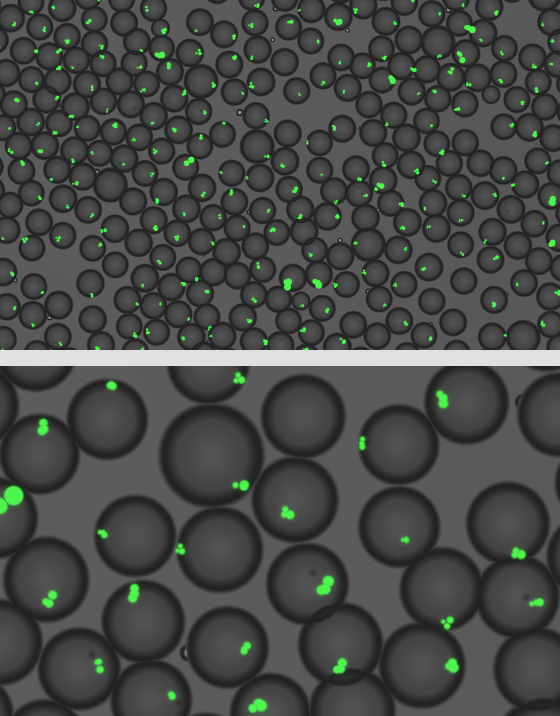
Top: the whole. Bottom: its middle third, enlarged.
This pattern is drawn by a Shadertoy shader. Its source:

```glsl
// Packed grey droplets with dark rims, each holding a small glowing green speck.

const int COLS = 9, ROWS = 7;

float hash(vec2 p) {
    return fract(sin(dot(p, vec2(127.1, 311.7))) * 43758.5);
}

vec2 hash2(vec2 p) {
    return vec2(hash(p), hash(p + vec2(37.3, 17.9)));
}

// Slow drift that bends the lattice rows
vec2 drift(vec2 p) {
    return 0.5 * vec2(sin(0.6 * p.y + 0.3 * p.x), sin(0.6 * p.x - 0.4 * p.y + 2.0));
}

// Starting droplet of a lattice cell: centre in xy, radius in z
vec3 droplet(vec2 id) {
    vec2 site = vec2(id.x + 0.5 * mod(id.y, 2.0), id.y * 0.866);
    float kind = hash(id + 5.7);
    float radius = 0.437 + 0.035 * hash(id + 9.1);
    if (kind < 0.045) radius = 0.0;
    else if (kind < 0.06) radius = 0.31;
    else if (kind > 0.965) radius = 0.57;
    return vec3(site + drift(site) + 0.46 * (hash2(id) - 0.5), radius);
}

// Shift that moves droplet a out of an overlapping droplet b
vec2 push(vec3 a, vec3 b) {
    vec2 away = a.xy - b.xy;
    float gap = max(length(away), 0.001);
    return 0.46 * max(a.z + b.z - gap, 0.0) * away / gap;
}

// Grey level across a droplet, t = 1 at its outer edge
float dropletShade(float t, float background) {
    float shade = mix(0.306, 0.264, smoothstep(0.2, 0.7, t));
    shade += 0.014 * (1.0 - smoothstep(0.12, 0.32, t));
    shade = mix(shade, 0.135, smoothstep(0.65, 0.94, t));
    return mix(shade, background, smoothstep(0.95, 1.1, t));
}

// Distance to a clump of three small blobs
float clump(vec2 p, vec2 id, float size) {
    float d = 1e3;
    for (int k = 0; k < 3; k++) {
        vec2 h = hash2(id + 3.3 * float(k) + 21.0);
        vec2 offset = (h - 0.5) * 2.0 * size;
        d = min(d, length(p - offset) - size * (0.55 + 0.4 * h.x));
    }
    return d;
}

void mainImage(out vec4 fragColor, in vec2 fragCoord) {
    vec2 uv = fragCoord / iResolution.y;
    vec2 p = mat2(0.955, 0.296, -0.296, 0.955) * uv / 0.085 + 40.0;
    float soft = max(0.6 / (0.085 * iResolution.y), 0.018);

    // Lattice cell under this point, with the drift undone
    vec2 q = p - drift(p - drift(p - drift(p)));
    float row = round(q.y / 0.866);
    vec2 corner = vec2(round(q.x - 0.5 * mod(row, 2.0)), row) - vec2(4, 3);

    // Nearby droplets, relaxed twice so that they touch without overlap
    vec3 start[63], eased[63];
    for (int n = 0; n < COLS * ROWS; n++) {
        start[n] = droplet(corner + vec2(n % COLS, n / COLS));
        eased[n] = start[n];
    }
    for (int j = 1; j < ROWS - 1; j++)
    for (int i = 1; i < COLS - 1; i++) {
        int n = j * COLS + i;
        for (int k = 0; k < 9; k++) {
            int m = n + (k / 3 - 1) * COLS + k % 3 - 1;
            if (m != n) eased[n].xy += push(start[n], start[m]);
        }
    }

    float background = 0.35 + 0.012 * sin(2.1 * uv.x + 0.8) * cos(2.5 * uv.y - 1.2);
    float grey = background, speck = 1e3, dust = 1e3, nearest = 1e3;
    for (int j = 2; j < ROWS - 2; j++)
    for (int i = 2; i < COLS - 2; i++) {
        int n = j * COLS + i;
        vec3 drop = eased[n];
        if (drop.z == 0.0) continue;
        for (int k = 0; k < 9; k++) {
            int m = n + (k / 3 - 1) * COLS + k % 3 - 1;
            if (m != n) drop.xy += push(eased[n], eased[m]);
        }
        vec2 id = corner + vec2(i, j), local = p - drop.xy, h = hash2(id + 13.0);
        float t = length(local) / drop.z;
        nearest = min(nearest, t);
        grey = min(grey, dropletShade(t, background));

        // Green speck, mostly in the lower half of its droplet
        float angle = -1.2 + 3.6 * (h.x - 0.5) + 2.5 * step(0.85, h.y);
        vec2 spot = drop.z * (0.35 + 0.55 * hash(id + 2.9)) * vec2(cos(angle), sin(angle));
        float size = mix(0.04, 0.072, h.y) + 0.06 * step(0.95, hash(id + 7.7));
        if (hash(id + 31.0) < 0.84) speck = min(speck, clump(local - spot, id, size));

        // Faint dark dust in a few droplets
        vec2 grain = spot + 0.3 * (hash2(id + 51.0) - 0.5);
        if (hash(id + 61.0) < 0.22) dust = min(dust, length(local - grain) - 0.03);
    }
    grey = mix(grey, 0.15, 0.6 * (1.0 - smoothstep(-0.03, 0.04, dust)));

    // Tiny bright beads with dark rings in the gaps
    vec2 cell = floor(p / 1.4);
    vec2 bead = p - 1.4 * (cell + 0.2 + 0.6 * hash2(cell + 71.0));
    float r = length(bead) / (0.07 + 0.05 * hash(cell + 77.0));
    float ring = mix(0.62, 0.13, smoothstep(0.25, 0.75, r));
    float visible = step(hash(cell + 83.0), 0.35) * smoothstep(1.0, 1.1, nearest);
    grey = mix(grey, ring, visible * (1.0 - smoothstep(0.85, 1.3, r)));

    // Green glow and its sharp core
    vec3 color = vec3(grey) + vec3(0.0, 0.07, 0.0) * (1.0 - smoothstep(0.0, 0.06, speck));
    color = mix(color, vec3(0.31, 0.96, 0.31), 1.0 - smoothstep(-soft, soft, speck));
    fragColor = vec4(color, 1.0);
}
```
